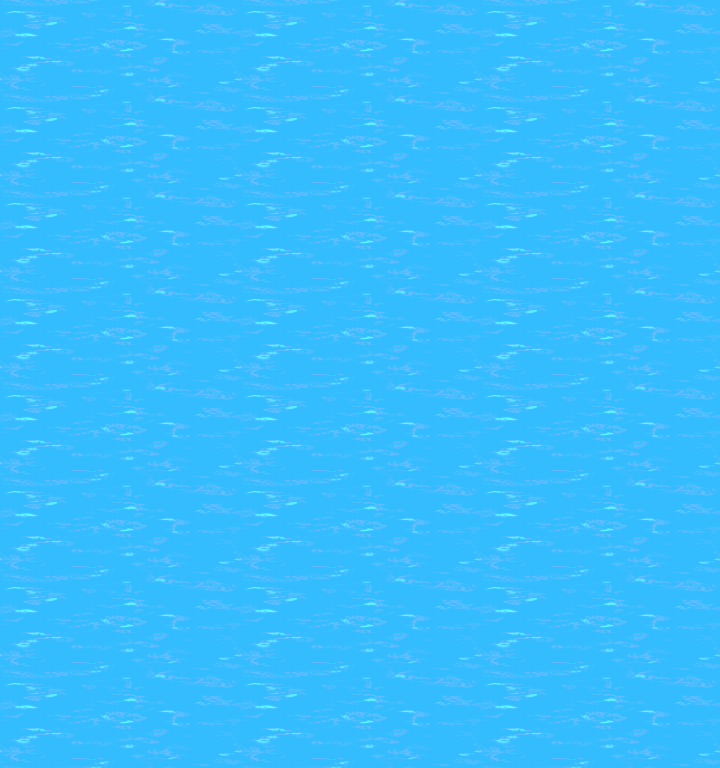
A Shadertoy shader for this texture:

```glsl
// Bright blue water: a wrapping tile of thin lavender ripples with cyan glints.
// Ripples are ridged gradient noise plus scattered tapered streaks, bent by
// a shared warp and broken up by fine grain. Every noise wraps at the tile edge.

#define COLUMNS 3.0
#define ROWS 8.0
#define STREAKS 46
#define GLINT_EVERY 2
#define WARP 0.035
#define RIDGE_WIDTH 0.13
#define WATER vec3(0.20, 0.74, 1.00)
#define HAZE vec3(0.40, 0.74, 1.00)
#define GLINT vec3(0.37, 0.99, 1.00)

// Integer hash giving two values in 0..1
vec2 hash2(ivec2 cell, int seed) {
    uint h = uint(cell.x) * 1597u + uint(cell.y) * 51749u + uint(seed) * 7919u;
    h = (h ^ (h >> 15)) * 739397u;
    h = (h ^ (h >> 13)) * 277803u;
    h ^= h >> 16;
    return vec2(h & 65535u, (h * 40503u) >> 16) / 65535.0;
}

float cornerValue(vec2 cell, vec2 offset, vec2 period, int seed) {
    float angle = 6.28318 * hash2(ivec2(mod(cell, period)), seed).x;
    return dot(vec2(cos(angle), sin(angle)), offset);
}

// Gradient noise over the unit tile, with a whole number of cells per side
float wrapNoise(vec2 tile, vec2 cells, int seed) {
    vec2 p = tile * cells;
    vec2 i = floor(p), f = p - i;
    vec2 w = f * f * f * (f * (f * 6.0 - 15.0) + 10.0);
    vec2 e = vec2(1.0, 0.0);
    float low = mix(cornerValue(i, f, cells, seed),
                    cornerValue(i + e.xy, f - e.xy, cells, seed), w.x);
    float high = mix(cornerValue(i + e.yx, f - e.yx, cells, seed),
                     cornerValue(i + e.xx, f - e.xx, cells, seed), w.x);
    return mix(low, high, w.y);
}

// Lens-shaped streak, soft at the tips
float streak(vec2 d, float halfLength, float halfWidth, float soft) {
    float along = d.x / halfLength;
    float taper = 1.0 - along * along;
    return smoothstep(0.0, 0.4, taper)
         * smoothstep(-soft, soft, halfWidth * taper - abs(d.y));
}

void mainImage(out vec4 fragColor, in vec2 fragCoord) {
    vec2 tile = fract(fragCoord / iResolution.xy * vec2(COLUMNS, ROWS));
    float soft = 0.6 * ROWS / iResolution.y;

    // Shared wobble and fine grain
    vec2 bent = tile;
    bent.y += WARP * wrapNoise(tile, vec2(9.0, 8.0), 1)
            + 0.5 * WARP * wrapNoise(tile, vec2(23.0, 13.0), 2);
    float grain = wrapNoise(tile, vec2(64.0, 47.0), 3);

    // Long faint ripple crests
    float height = wrapNoise(bent, vec2(4.0, 9.0), 4)
                 + 0.5 * wrapNoise(bent, vec2(9.0, 21.0), 5);
    float patches = smoothstep(-0.05, 0.3, wrapNoise(tile, vec2(5.0, 7.0), 6));
    float haze = patches * (1.0 - smoothstep(0.03, RIDGE_WIDTH, abs(height)));
    float glint = 0.0;

    // Scattered streaks, spread evenly in height; some carry a bright core
    for (int i = 0; i < STREAKS; i++) {
        vec2 place = hash2(ivec2(i, 3), 11);
        vec2 size = hash2(ivec2(i, 8), 12);
        vec2 tilt = hash2(ivec2(i, 5), 13);
        vec2 center = vec2(place.x, (float(i) + place.y) / float(STREAKS));
        vec2 d = fract(bent - center + 0.5) - 0.5;
        d.y -= (tilt.x - 0.5) * 0.4 * d.x;
        float halfLength = mix(0.03, 0.11, size.x * size.x);
        float halfWidth = mix(0.012, 0.027, size.y);
        haze = max(haze, streak(d, halfLength, halfWidth, soft)
                         * mix(0.55, 1.0, tilt.y));
        if (i % GLINT_EVERY == 0) {
            d.x += (tilt.y - 0.5) * halfLength;
            glint = max(glint, streak(d, halfLength * 0.55, halfWidth * 0.6, soft)
                               * mix(0.45, 1.0, size.x));
        }
    }

    // Grain breaks haze into speckle and leaves the glints mostly whole
    haze *= smoothstep(-0.4, 0.2, grain);
    glint *= smoothstep(-0.6, 0.0, grain);

    vec3 color = mix(WATER, HAZE, haze);
    color = mix(color, GLINT, glint);
    fragColor = vec4(color, 1.0);
}
```
